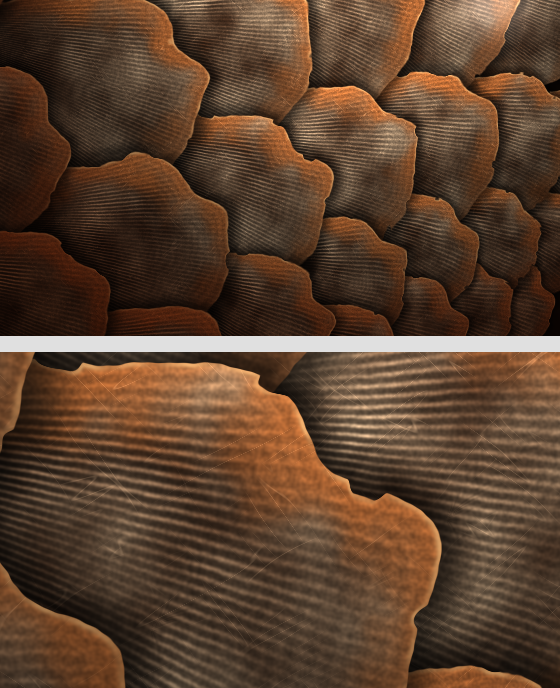
Top: the whole. Bottom: its middle third, enlarged.
A Shadertoy shader for this texture:

```glsl
const vec3 UMBER = vec3(0.20, 0.125, 0.08);
const vec3 HORN  = vec3(0.54, 0.45, 0.355);
const vec3 AMBER = vec3(0.60, 0.34, 0.165);
const vec3 RIM   = vec3(0.95, 0.72, 0.46);
const vec3 GAP   = vec3(0.09, 0.045, 0.025);

float hash(vec2 p) {
    return fract(sin(dot(p, vec2(127.1, 311.7))) * 43758.5453);
}

vec2 gradient(vec2 cell) {
    float a = 6.2832 * hash(cell);
    return vec2(cos(a), sin(a));
}

// Gradient noise, roughly -0.7 to 0.7
float noise(vec2 p) {
    vec2 i = floor(p), f = p - i;
    vec2 u = f * f * f * (f * (f * 6.0 - 15.0) + 10.0);
    vec2 x = vec2(1.0, 0.0);
    float low  = mix(dot(gradient(i), f), dot(gradient(i + x), f - x), u.x);
    float high = mix(dot(gradient(i + x.yx), f - x.yx), dot(gradient(i + x.xx), f - x.xx), u.x);
    return mix(low, high, u.y);
}

float fbm(vec2 p) {
    return noise(p) + 0.5 * noise(p * 2.1 + 7.3) + 0.25 * noise(p * 4.3 + 3.1);
}

vec2 rotate(vec2 p, float a) {
    float c = cos(a), s = sin(a);
    return vec2(c * p.x - s * p.y, s * p.x + c * p.y);
}

float bump(float x, float width) {
    return exp(-x * x / (width * width));
}

// Curved rows that rise and tighten toward the right
vec2 scaleCentre(float col, float row) {
    float k = row - 1.0;
    return vec2(0.39 + 0.326 * col - 0.011 * col * col + k * (0.098 - 0.0435 * col),
                0.24 + 0.174 * col - 0.0217 * col * col - k * (0.435 - 0.0217 * col) + 0.0435 * k * k);
}

float scaleSize(float col, float row) {
    float rowFactor = row > 1.5 ? 0.84 : (row < 0.5 ? 1.07 : 1.02);
    return (0.285 - 0.024 * abs(col)) * rowFactor;
}

// Signed outline: long base on the left, cornered and chipped tip on the right
float scaleOutline(vec2 p, float seed) {
    vec2 q = abs(p * vec2(p.x < 0.0 ? 0.62 : 1.0, p.y < 0.0 ? 0.88 : 1.0));
    float n = pow(pow(q.x, 2.5) + pow(q.y, 2.5), 1.0 / 2.5);
    float angle = atan(p.y, p.x);
    float notch = 0.6 + 0.35 * (hash(vec2(seed, 2.0)) - 0.5);
    float radius = 1.0 - 0.14 * bump(angle - notch - 0.08, 0.24) + 0.07 * bump(angle - notch + 0.34, 0.17);
    radius -= 0.12 * bump(angle + 0.8, 0.4);
    radius += 0.07 * noise(p * 2.2 + seed) + 0.018 * noise(p * 7.0 + seed) + 0.005 * noise(p * 22.0);
    radius -= 0.04 * smoothstep(0.2, 0.4, noise(p * 4.5 + seed + 9.0));
    return n - radius;
}

float scratches(vec2 p, float angle) {
    vec2 q = rotate(p, angle);
    float line = 1.0 - smoothstep(0.0, 0.04, abs(noise(q * vec2(2.2, 19.0))));
    return line * smoothstep(0.0, 0.4, noise(q * vec2(3.0, 7.0) + 19.0));
}

// Horn surface: ridges fanning from the base, amber border, bright rim
vec3 scaleColour(vec2 p, float inset, float seed, float size) {
    float facing = smoothstep(-0.7, 0.7, p.y + 0.4 * p.x);
    float patches = fbm(p * 1.7 + seed);
    vec3 colour = mix(UMBER, HORN, clamp(0.45 + 0.75 * patches, 0.0, 1.0));
    float border = 1.0 - smoothstep(0.0, 0.38, inset + 0.25 * patches);
    colour = mix(colour, AMBER, border * mix(0.5, 0.9, facing));

    // Ridges run coarse near the top and finer toward the lower tip
    float fan = atan(p.y - 0.7, p.x + 2.1);
    fan -= 0.45 * fan * fan;
    float wave = sin(fan * 1080.0 * size + 2.0 * noise(p * 2.5 + seed) + 0.6 * noise(p * 9.0));
    float ridge = pow(0.5 + 0.5 * wave, 1.7);
    float strength = mix(0.45, 1.0, smoothstep(0.5, -0.6, p.x - 0.5 * p.y));
    float depth = smoothstep(0.0, 0.45, inset) * clamp(0.6 + 1.1 * noise(p * 2.3 + seed + 5.0), 0.15, 1.0);
    colour *= mix(1.0, 0.42 + 1.35 * ridge, 0.08 + 0.8 * depth * strength);

    float growth = sin(inset * 90.0 + 3.0 * noise(p * 3.0 + seed));
    colour *= 1.0 + 0.05 * growth + 0.16 * noise(p * vec2(24.0, 38.0)) + 0.2 * noise(p * 60.0);
    colour += HORN * 0.2 * (scratches(p + seed, 0.8) + scratches(p + seed + 4.0, -0.6));

    float base = mix(0.35, 1.0, smoothstep(-1.3, -0.1, p.x));
    colour *= base * (1.0 + 0.25 * p.y);
    float glint = bump(inset - 0.006, 0.014) * (0.5 + 0.9 * noise(p * 8.0 + seed));
    return mix(colour, RIM, clamp(glint * facing, 0.0, 0.8));
}

// Warm light pooled at the upper middle, red dusk elsewhere
vec3 lighting(vec2 uv) {
    vec2 d = (uv - vec2(0.63, 0.92)) / vec2(0.6, 0.85);
    float light = 0.17 + 1.0 * exp(-1.25 * dot(d, d));
    vec3 tint = mix(vec3(1.15, 0.74, 0.52), vec3(1.0), smoothstep(0.2, 0.65, light));
    return 1.1 * light * tint;
}

void mainImage(out vec4 fragColor, in vec2 fragCoord) {
    vec2 pos = fragCoord / iResolution.y;
    vec2 uv = fragCoord / iResolution.xy;
    vec3 colour = GAP;

    // Paint from the right to the left, each column from top to bottom
    for (int c = 5; c >= -1; c--) {
        for (int r = -1; r <= 3; r++) {
            float col = float(c), row = float(r);
            float seed = 20.0 * hash(vec2(col + 3.0, row + 8.0));
            float size = scaleSize(col, row);
            vec2 p = rotate((pos - scaleCentre(col, row)) / size, 0.3 * (hash(vec2(seed, 1.0)) - 0.5));
            if (length(p) > 2.1) continue;
            float edge = scaleOutline(p, seed);
            if (edge > 0.2) continue;

            float blur = 0.9 / (iResolution.y * size);
            colour *= mix(0.4, 1.0, smoothstep(-0.02, 0.18, edge));
            if (edge < blur) {
                vec3 surface = scaleColour(p, -edge, seed, size);
                colour = mix(surface, colour, smoothstep(-blur, blur, edge));
            }
        }
    }

    colour *= lighting(uv);
    colour += vec3(0.45, 0.41, 0.38) * bump(length((uv - vec2(0.88, 1.0)) * vec2(1.6, 1.0)), 0.1);
    fragColor = vec4(clamp(colour, 0.0, 1.0), 1.0);
}
```
